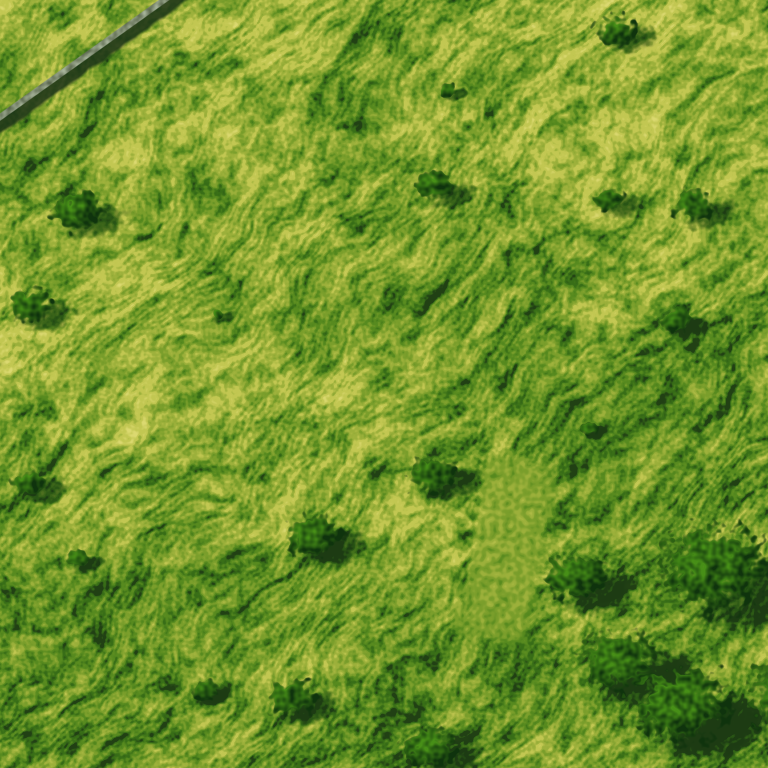
Reproduce this texture procedurally as a WebGL 1 fragment shader.

```glsl
precision highp float;
// Aerial view of a windswept meadow with scattered bushes and their shadows.
// Stretched, warped gradient noise gives a tone that a grass ramp colours;
// bushes come from a jittered grid, and a wall, tracks and bare plot are added.
uniform vec2 u_resolution;

float hash(vec2 p) {
  p = fract(p * vec2(0.1031, 0.1137));
  p += dot(p, p.yx + 33.33);
  return fract((p.x + p.y) * p.x * 17.3);
}

float gradientDot(vec2 cell, vec2 offset) {
  float angle = 6.2832 * hash(cell + 200.0);
  return dot(vec2(cos(angle), sin(angle)), offset);
}

float noise(vec2 p) {
  vec2 i = floor(p), f = p - i;
  vec2 u = f * f * f * (f * (f * 6.0 - 15.0) + 10.0);
  vec2 e = vec2(1.0, 0.0);
  return mix(mix(gradientDot(i, f), gradientDot(i + e, f - e), u.x),
             mix(gradientDot(i + e.yx, f - e.yx), gradientDot(i + 1.0, f - 1.0), u.x), u.y);
}

vec2 rotate(vec2 p, float angle) {
  float c = cos(angle), s = sin(angle);
  return vec2(c * p.x + s * p.y, c * p.y - s * p.x);
}

// Signed distance to a line through a at an angle, positive above it
float lineSide(vec2 p, vec2 a, float angle) {
  return rotate(p - a, angle).y;
}

// Tone in standard deviations, from shaded to sunlit grass
vec3 grassColour(float tone) {
  vec3 c = mix(vec3(0.13, 0.25, 0.08), vec3(0.22, 0.43, 0.09), smoothstep(-2.1, -1.3, tone));
  c = mix(c, vec3(0.34, 0.54, 0.12), smoothstep(-1.3, -0.6, tone));
  c = mix(c, vec3(0.48, 0.62, 0.17), smoothstep(-0.6, 0.1, tone));
  c = mix(c, vec3(0.61, 0.69, 0.23), smoothstep(0.1, 0.8, tone));
  c = mix(c, vec3(0.76, 0.78, 0.32), smoothstep(0.8, 1.6, tone));
  return mix(c, vec3(0.86, 0.85, 0.44), smoothstep(1.8, 3.0, tone));
}

// Windblown grass: broad patches, then ever finer slanted tufts
float grassTone(vec2 p) {
  vec2 bend = vec2(noise(p * 5.0), noise(p * 5.0 + 40.0)) * 0.06
            + vec2(noise(p * 22.0 + 9.0), noise(p * 22.0 + 70.0)) * 0.012;
  vec2 q = rotate(p + bend, 0.68);
  float tone = 1.2 * noise(p * 3.0 + 3.0) + 1.3 * noise(q * vec2(6.0, 11.0) + 17.0);
  tone += 1.8 * noise(q * vec2(14.0, 32.0) + 31.0);
  float strand = noise(q * vec2(27.0, 70.0) + 5.0);
  tone += 1.6 * strand + 1.2 * (0.18 - abs(strand));
  tone += 1.7 * noise(rotate(q, 0.25) * vec2(65.0, 145.0));
  return tone + 1.1 * noise(p * 190.0);
}

void main() {
  vec2 p = gl_FragCoord.xy / u_resolution;
  float leaf = noise(p * 48.0 + 11.0);
  float twig = noise(p * 125.0 + 60.0);
  float ragged = 0.7 * leaf + 0.6 * twig;
  float tone = grassTone(p) + 0.7 * (p.y - 0.45);

  // Bare, trodden plot with a shaded left edge
  vec2 plot = rotate(p - vec2(0.66, 0.285), -0.16);
  vec2 inside = abs(plot) - vec2(0.043, 0.115) + 0.012 * leaf;
  float bare = smoothstep(0.012, -0.012, max(inside.x, inside.y));
  tone = mix(tone, 0.45 + 1.6 * twig + 0.6 * leaf, 0.8 * bare);
  float plotEdge = smoothstep(0.012, 0.0, abs(plot.x + 0.05 + 0.015 * leaf));
  tone -= 1.5 * plotEdge * smoothstep(0.14, 0.09, abs(plot.y)) * smoothstep(-0.2, 0.2, leaf);

  // Overgrown ditches
  float ditch = abs(lineSide(p, vec2(0.0, 0.325), 0.83) + 0.008 * leaf);
  tone -= 1.4 * smoothstep(0.013, 0.0, ditch) * smoothstep(0.17, 0.11, p.x);
  ditch = abs(lineSide(p, vec2(0.41, 0.87), 1.0) + 0.005 * leaf);
  tone -= 1.2 * smoothstep(0.009, 0.0, ditch) * smoothstep(0.83, 0.9, p.y);

  // Bushes on a jittered grid, each with a shadow cast to the lower right
  float crown = 0.0, shadow = 0.0, sunlit = 0.0;
  vec2 home = floor(p * 6.0);
  for (int y = -1; y <= 1; y++) {
    for (int x = -1; x <= 1; x++) {
      vec2 cell = home + vec2(float(x), float(y));
      vec2 jitter = vec2(hash(cell + 71.0), hash(cell + 133.0));
      vec2 centre = (cell + 0.15 + 0.7 * jitter) / 6.0;
      float corner = smoothstep(1.4, 1.8, centre.x + 1.0 - centre.y);
      float present = step(hash(cell + 19.0), 0.48 + 0.5 * corner);
      float radius = mix(0.009, 0.034, pow(hash(cell + 47.0), 1.6)) + 0.03 * corner;
      vec2 q = (p - centre) / radius;
      float cover = present * smoothstep(1.1, 0.75, length(q * vec2(0.85, 1.1)) + ragged);
      sunlit = mix(sunlit, 0.55 + 0.28 * q.y - 0.22 * q.x, cover);
      crown = max(crown, cover);
      vec2 s = rotate(q - vec2(1.0, -0.6), 0.25) * vec2(0.68, 1.3);
      shadow = max(shadow, present * smoothstep(1.25, 0.6, length(s) + 0.6 * ragged));
    }
  }
  vec3 colour = grassColour(tone - 1.7 * shadow);
  colour = mix(colour, vec3(0.09, 0.21, 0.07), 0.45 * shadow);
  float foliage = clamp(sunlit + 0.8 * twig + 0.6 * leaf, 0.0, 1.0);
  colour = mix(colour, mix(vec3(0.06, 0.2, 0.05), vec3(0.28, 0.56, 0.09), foliage), crown);

  // Stone wall across the upper left corner, dark on its lower side
  float wall = lineSide(p, vec2(0.0, 0.845), 0.62);
  float wallShade = smoothstep(0.012, 0.006, abs(wall + 0.007 + 0.004 * leaf));
  colour = mix(colour, vec3(0.1, 0.19, 0.09), 0.85 * wallShade);
  vec3 stone = vec3(0.5, 0.55, 0.45) + 0.3 * twig;
  colour = mix(colour, stone, smoothstep(0.005, 0.003, abs(wall - 0.002)));

  gl_FragColor = vec4(colour, 1.0);
}
```
